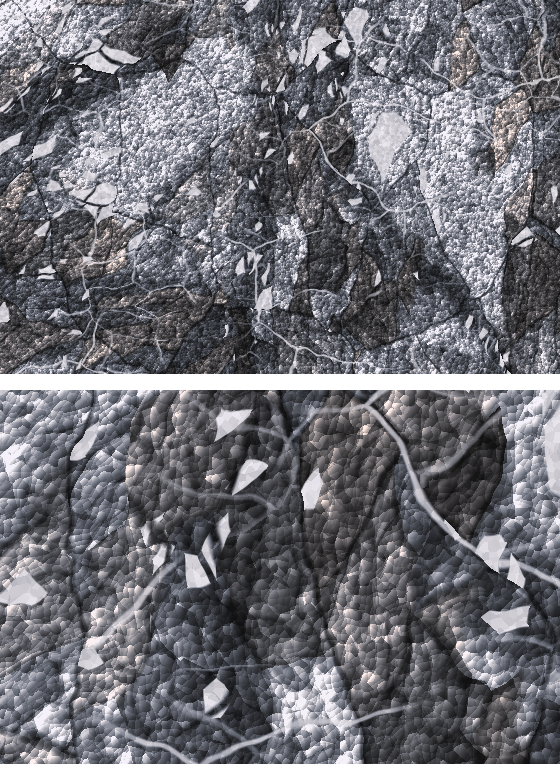
Top, the full canvas; bottom, a detail of the centre.
Write a WebGL 2 fragment shader that draws this texture.

```glsl
#version 300 es
precision highp float;

// A fractured grey rock face: broad light and dark slabs split into angular
// facets by rotated cellular noise, then roughened with fine cellular grain,
// and crossed by dark cracks, pale mineral veins and clusters of white shards.

uniform vec2 u_resolution;
out vec4 fragColor;

vec2 hash2(vec2 p) {
  vec3 q = fract(p.xyx * vec3(0.1031, 0.1030, 0.0973));
  q += dot(q, q.yzx + 33.33);
  return fract((q.xx + q.yz) * q.zy);
}

// Projects onto axes turned by the given angle
mat2 turn(float angle) {
  float c = cos(angle), s = sin(angle);
  return mat2(c, -s, s, c);
}

// Cellular noise: x = border distance, yz = cell randoms, w = tilt across the cell
vec4 cells(vec2 p) {
  vec2 base = floor(p), f = fract(p), first = vec2(9.0), second = vec2(9.0), id = base;
  for (int j = -1; j <= 1; j++) {
    for (int i = -1; i <= 1; i++) {
      vec2 cell = vec2(i, j);
      vec2 toSite = cell + hash2(base + cell + 50.0) - f;
      float d = dot(toSite, toSite);
      if (d < dot(first, first)) {
        second = first;
        first = toSite;
        id = base + cell;
      } else if (d < dot(second, second)) {
        second = toSite;
      }
    }
  }
  float border = dot(0.5 * (first + second), normalize(second - first + 1e-5));
  return vec4(border, hash2(id + 113.0), dot(first, vec2(0.6, -0.8)));
}

// Layered sines, used to roughen outlines
vec2 wobble(vec2 p) {
  vec2 sum = vec2(0.0);
  float amp = 0.45;
  for (int i = 0; i < 5; i++) {
    p = turn(0.65) * p * 1.9 + 1.3;
    sum += amp * sin(p.yx + 1.3 * sin(p));
    amp *= 0.55;
  }
  return sum;
}

float slab(vec2 p, vec2 centre, vec2 halfSize, float angle) {
  vec2 d = abs(turn(angle) * (p - centre)) - halfSize;
  return 1.0 - smoothstep(-0.012, 0.012, max(d.x, d.y));
}

float glow(vec2 p, vec2 centre, float tightness) {
  vec2 d = p - centre;
  return exp(-tightness * dot(d, d));
}

void main() {
  float px = 1.0 / u_resolution.y;
  vec2 p = gl_FragCoord.xy * px;
  vec2 drift = wobble(p * 2.3 + 4.0);
  vec2 rough = p + 0.022 * wobble(p * 7.0);

  // Plates set the heading of the splits: slanted at left, steep at right
  vec4 plate = cells(rough * vec2(3.4, 2.4) + 7.0);
  float heading = (rough.x + 0.06 * drift.x < 0.62 ? 0.6 : 1.4) + 0.6 * (plate.y - 0.5);
  vec2 along = turn(heading) * rough;
  vec4 facet = cells(along * vec2(5.0, 12.0));
  vec4 splinter = cells(along * vec2(15.0, 33.0) + 21.0);
  vec4 chisel = cells(along * vec2(42.0, 90.0) + 5.0);
  vec4 grain = cells(p * 72.0 + 0.4 * drift);
  vec4 dust = cells(p * 145.0);

  // Broad slabs and the two dark rifts
  vec2 q = rough + 0.05 * (facet.yz - 0.5);
  float light = max(slab(q, vec2(1.10, 0.58), vec2(0.15, 0.21), -0.08),
                    slab(q, vec2(1.23, 0.31), vec2(0.11, 0.24), -0.2));
  light = max(light, slab(q, vec2(0.46, 0.67), vec2(0.27, 0.11), 0.72));
  float dark = max(slab(q, vec2(0.22, 0.77), vec2(0.34, 0.07), 0.5),
                   slab(q, vec2(0.28, 0.13), vec2(0.38, 0.14), -0.15));
  dark = max(dark, slab(q, vec2(1.44, 0.27), vec2(0.09, 0.16), -0.15));
  float riftA = abs(q.x - 0.64 - 0.1 * q.y);
  float riftB = abs(q.x - 0.92 - 0.8 * max(0.55 - q.y, 0.0));
  float rift = 1.0 - smoothstep(0.02, 0.07, min(riftA, riftB + 0.015));
  dark = max(dark, 0.9 * rift);
  float corner = glow(p, vec2(0.03, 1.02), 35.0);

  // Tones add up as exponents, so the lights have a long tail
  float shade = 0.42 * light * (1.0 - rift) - 0.46 * dark + 0.7 * corner;
  shade += 0.4 * (plate.z - 0.5) + 0.22 * drift.y;
  float split = 1.0 - 0.65 * light;
  shade += split * (0.55 * (facet.y - 0.5) + 0.45 * (splinter.y - 0.5) + 0.3 * splinter.w);
  shade += 0.4 * (chisel.y - 0.5) + 0.35 * chisel.w;
  shade += 0.35 * (grain.y - 0.5) + 0.45 * grain.w;
  shade += 0.6 * (dust.y - 0.5) + 0.4 * dust.w;

  // Dark cracks between plates, facets and splinters
  shade -= 0.7 * (1.0 - smoothstep(0.002, 0.014, plate.x));
  shade -= split * 0.75 * facet.z * (1.0 - smoothstep(0.01, 0.06, facet.x));
  shade -= split * 0.45 * splinter.z * (1.0 - smoothstep(0.02, 0.12, splinter.x));
  float tone = 0.385 * exp(shade);

  // White shards in three sizes, gathered around rifts and hot spots
  float hot = max(glow(p, vec2(0.24, 0.40), 30.0), glow(p, vec2(0.82, 0.84), 60.0));
  hot = max(hot, glow(p, vec2(0.12, 0.92), 20.0));
  float shards = 0.0;
  for (int i = 0; i < 3; i++) {
    float scale = pow(2.1, float(i));
    vec4 s = cells(along * vec2(5.5, 10.0) * scale + 17.0 * float(i) + 3.0);
    float share = 0.018 + 0.17 * hot + 0.06 * rift * float(i);
    float inside = smoothstep(0.09, 0.09 + 14.0 * scale * px, s.x);
    shards = max(shards, inside * step(s.y, share));
  }
  shards *= smoothstep(0.01, 0.05, facet.x);

  // Pale veins, broken into stretches
  vec4 vein = cells(rough * vec2(2.7, 4.6) + 0.25 * drift + 31.0);
  vec4 thread = cells(rough * vec2(8.0, 11.0) + 0.3 * drift + 43.0);
  float veins = smoothstep(0.0, 0.3, drift.x) * (1.0 - smoothstep(0.004, 0.017, vein.x));
  float gaps = smoothstep(0.1, 0.4, drift.y) + 0.6 * rift;
  veins = max(veins, gaps * thread.z * (1.0 - smoothstep(0.01, 0.045, thread.x)));
  float white = max(shards, 0.85 * min(veins, 1.0));
  tone = mix(tone, 0.83 + 0.1 * (chisel.y - 0.5) + 0.12 * (dust.y - 0.5), white);

  // Cool greys, near neutral in the lights, with faint rust on dark plates
  tone = clamp(tone, 0.07, 0.96);
  vec3 tint = mix(vec3(0.94, 0.98, 1.085), vec3(1.0, 0.985, 1.02), smoothstep(0.4, 0.85, tone));
  float rust = smoothstep(0.45, 0.9, facet.z) * (1.0 - light) * (1.0 - white);
  tint *= mix(vec3(1.0), vec3(1.07, 0.99, 0.92), rust);
  fragColor = vec4(min(tone * tint, 1.0), 1.0);
}
```
